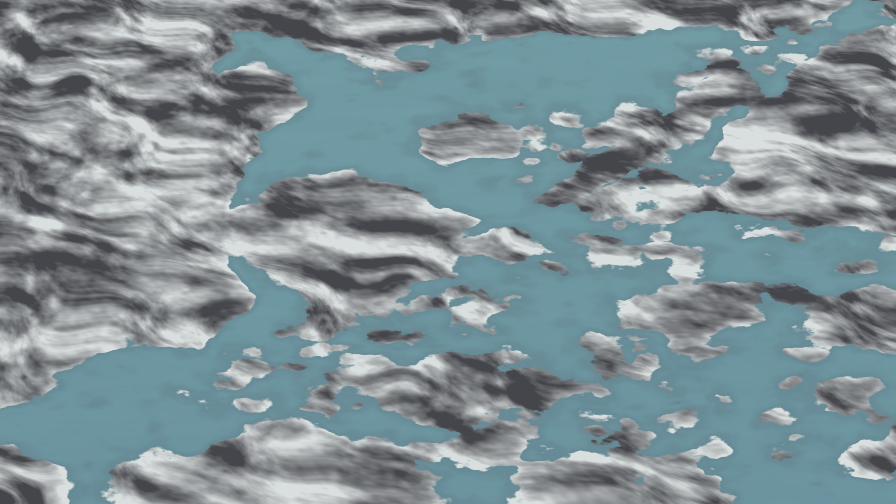
This texture is drawn by a WebGL 1 fragment shader. Its source:

```glsl
precision highp float;
// Dirty glacier ice on a milky turquoise lake: banks and floes form one signed
// field roughened by fractal noise; its inside is shaded with slanted streaks
// of grit and snow, its outside as calm water with faint reflections.
uniform vec2 u_resolution;

float hash(vec2 p) {
  vec3 q = fract(vec3(p.xyx) * 0.1031);
  q += dot(q, q.yzx + 33.33);
  return fract((q.x + q.y) * q.z);
}

float noise(vec2 p) {
  vec2 i = floor(p), f = fract(p);
  f = f * f * (3.0 - 2.0 * f);
  return mix(mix(hash(i), hash(i + vec2(1, 0)), f.x),
             mix(hash(i + vec2(0, 1)), hash(i + vec2(1, 1)), f.x), f.y);
}

float fbm(vec2 p) {
  float sum = 0.0, amp = 0.516;
  for (int i = 0; i < 5; i++) {
    sum += amp * noise(p);
    p = mat2(1.6, 1.2, -1.2, 1.6) * p + 7.3;
    amp *= 0.5;
  }
  return sum;
}

// Sheared ellipse, positive inside
float floe(vec2 p, vec2 centre, vec2 radius, float slope) {
  vec2 d = p - centre;
  d.y -= slope * d.x;
  return (1.0 - length(d / radius)) * radius.y;
}

// Clustered small floes in jittered, foreshortened cells
float scatter(vec2 p, float n) {
  vec2 g = p * vec2(n, 2.3 * n), cell = floor(g);
  float field = -1.0;
  for (int y = -1; y <= 1; y++)
    for (int x = -1; x <= 1; x++) {
      vec2 id = cell + vec2(x, y);
      vec2 c = id + 0.2 + 0.6 * vec2(hash(id + 3.1), hash(id + 8.7));
      float cluster = smoothstep(0.3, 0.7, noise(c / n * vec2(4.0, 3.0) + 5.0));
      cluster *= smoothstep(0.5, 1.1, c.x / n + 0.6 * c.y / n);
      float r = hash(id + 21.0) < 0.6 * cluster ? 0.16 + 0.3 * hash(id + 40.0) : -0.5;
      field = max(field, r - length(g - c));
    }
  return field / (2.3 * n);
}

float iceField(vec2 p) {
  vec2 w = p + 0.22 * (vec2(fbm(p * vec2(4, 7)), fbm(p * vec2(4, 8) + 31.0)) - 0.5);

  // Banks: left shore, far shore, right wedge
  float left = min(0.46 - w.x, 0.8 * (w.y - 0.21 - 0.25 * w.x));
  float far = w.y - 0.925;
  float right = min(w.y - 0.57 + 0.15 * (w.x - 1.3), 0.57 + 0.95 * (w.x - 1.3) - w.y);
  right = min(0.8 * right, 0.88 - w.y);
  float field = max(max(left, far), right);

  // Two large floes
  vec2 v = mix(p, w, 0.5);
  field = max(field, floe(v, vec2(0.68, 0.54), vec2(0.28, 0.125), -0.08));
  field = max(field, floe(v, vec2(0.93, 0.24), vec2(0.25, 0.055), 0.0));

  // Chains of medium floes, then the row along the near edge
  for (int k = 0; k < 2; k++) {
    float i = float(k);
    field = max(field, floe(v, vec2(1.23 + 0.17 * i, 0.67 + 0.11 * i), vec2(0.13, 0.045), 0.5));
    field = max(field, floe(v, vec2(1.38 + 0.34 * i, 0.39 - 0.04 * i), vec2(0.14, 0.055), -0.05));
    field = max(field, floe(v, vec2(0.5 + 0.41 * i, 0.8 - 0.06 * i), vec2(0.1, 0.05), 0.1));
  }
  for (int k = 0; k < 5; k++) {
    float x = 0.02 + 0.35 * float(k) + 0.08 * sin(float(k) * 2.6);
    float size = 0.13 + 0.13 * exp(-12.0 * (x - 0.72) * (x - 0.72));
    field = max(field, floe(v, vec2(x, 0.03), vec2(size, 0.5 * size), -0.15));
  }

  field = max(field, max(scatter(v, 5.5), scatter(v, 13.0)));
  return field + 0.06 * (fbm(p * vec2(16, 30)) - 0.5);
}

vec3 iceColor(vec2 p, float field) {
  // Streak axes run gently down to the right, finer with distance
  vec2 s = mat2(0.95, 0.3, -0.3, 0.95) * vec2(p.x, p.y);
  s = vec2(0.95 * p.x - 0.3 * p.y, 0.3 * p.x + 0.95 * p.y) * (0.85 + 0.4 * p.y);
  vec2 q = s * vec2(8, 19) + 1.5 * noise(s * 9.0);
  float dirt = fbm(q);
  float relief = dirt - fbm(q + vec2(-0.25, 0.4));
  float grain = noise(s * vec2(75, 120)) - 0.5;
  float snow = smoothstep(0.56, 0.72, fbm(s * vec2(5, 9) + 17.0));
  float rim = 1.0 - smoothstep(0.0, 0.022, field);
  float tone = 0.39 + 1.75 * (dirt - 0.5) + 0.9 * relief + 0.16 * grain;
  tone += 0.3 * snow + 0.24 * rim;
  tone = clamp(tone, 0.0, 1.0);
  return mix(vec3(0.27, 0.275, 0.295), vec3(0.85, 0.87, 0.87), tone);
}

vec3 waterColor(vec2 p, float field) {
  vec3 water = mix(vec3(0.42, 0.58, 0.625), vec3(0.445, 0.61, 0.645), p.y);
  water += 0.018 * (fbm(p * vec2(6, 40)) - 0.5);
  float reflection = smoothstep(-0.025, 0.0, field);
  return mix(water, vec3(0.37, 0.47, 0.51), 0.35 * reflection);
}

void main() {
  vec2 p = gl_FragCoord.xy / u_resolution.y;
  float field = iceField(p);
  float ice = smoothstep(-0.002, 0.003, field);
  gl_FragColor = vec4(mix(waterColor(p, field), iceColor(p, field), ice), 1.0);
}
```
